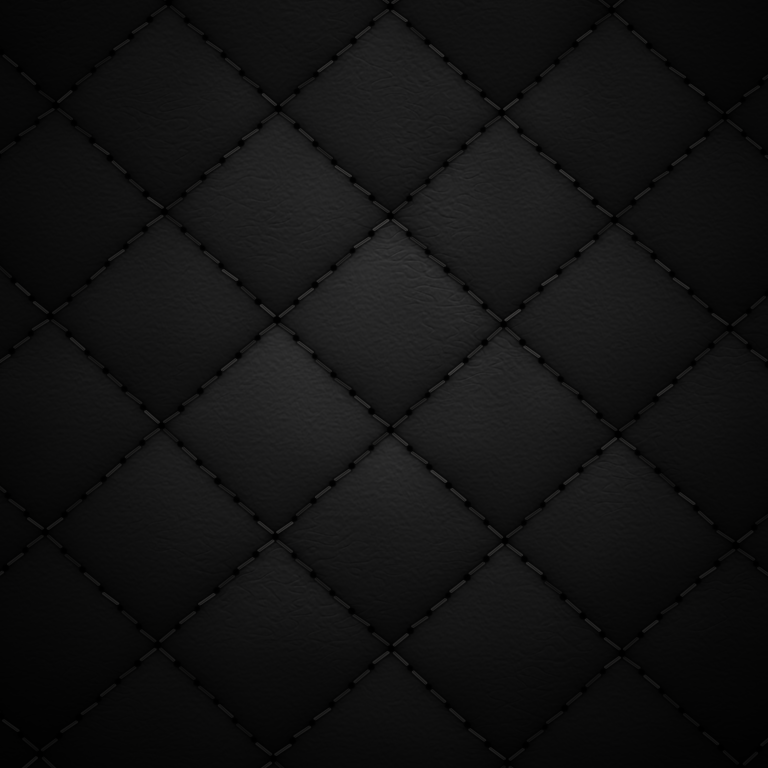
Give the GLSL for this texture, as a WebGL 1 fragment shader.

```glsl
precision highp float;
// Black quilted leather: a slightly tilted diamond lattice of padded cells,
// sewn with grey thread between punched holes. Seams are integer lines of two
// diagonal coordinates; gradient noise adds grain, creases and uneven tone.
uniform vec2 u_resolution;

#define PERIOD vec2(0.2974, 0.282)  // diamond width and height
#define ORIGIN vec2(0.508, 0.440)   // one seam crossing
#define TILT 0.018                  // rows drop towards the right
#define EDGE 0.205                  // diamond side length
#define STITCHES 6.0                // stitches per side
#define THREAD_RADIUS 0.0020
#define HOLE_RADIUS 0.0040
#define GRAIN 0.38                  // strength of the leather relief
#define LEATHER vec3(0.172, 0.172, 0.173)
#define THREAD vec3(0.265, 0.262, 0.258)

vec2 hash2(vec2 p) {
  vec3 q = fract(p.xyx * vec3(0.1031, 0.1030, 0.0973));
  q += dot(q, q.yzx + 33.33);
  return fract((q.xx + q.yz) * q.zy);
}

float corner(vec2 cell, vec2 offset) {
  return dot(hash2(cell) * 2.0 - 1.0, offset);
}

// Gradient noise, roughly -0.6 to 0.6
float noise(vec2 p) {
  vec2 i = floor(p), f = p - i;
  vec2 w = f * f * f * (f * (f * 6.0 - 15.0) + 10.0);
  vec2 e = vec2(1.0, 0.0);
  return mix(mix(corner(i, f), corner(i + e, f - e), w.x),
             mix(corner(i + e.yx, f - e.yx), corner(i + 1.0, f - 1.0), w.x), w.y);
}

// Height of the hide: fine pebbles cut by patches of flat creases
float hideHeight(vec2 p) {
  vec2 q = p + 0.006 * vec2(noise(p * 28.0), noise(p * 28.0 + 7.3));
  float pebbles = noise(q * vec2(135.0, 175.0)) + 0.5 * noise(q * 270.0);
  float crease = smoothstep(0.12, 0.0, abs(noise(q * vec2(34.0, 78.0))));
  float folds = smoothstep(-0.15, 0.35, noise(p * 6.0 + 3.1));
  return 0.7 * pebbles - 0.45 * crease * folds;
}

// Lays one family of seams over the colour.
// across, along: lattice coordinates; light: lamp falloff; px: pixel size
vec3 sew(vec3 color, float across, float along, float seed, float light, float px) {
  float pitch = EDGE / STITCHES;
  float seam = floor(across + 0.5);
  float d = (across - seam) * EDGE;
  float s = along * STITCHES;
  vec2 rnd = hash2(vec2(floor(s), seam * 7.0 + seed));
  float x = fract(s) - 0.5;

  // Puckered groove, deepest beside the holes
  float pull = 0.5 - 0.5 * cos(6.28318 * (x + 0.5));
  color *= 1.0 - mix(0.65, 0.4, pull) * exp(-abs(d) / mix(0.0050, 0.0032, pull));

  // Thread of two twisted strands, slanted a little within each stitch
  float offset = d - x * mix(0.0015, 0.0060, rnd.x) - (rnd.y - 0.5) * 0.0012;
  vec2 t = vec2(max(abs(x) - 0.31, 0.0) * pitch, offset);
  float body = length(t) - THREAD_RADIUS;
  float strand = 0.72 + 0.28 * smoothstep(0.0, 0.0012, abs(offset + x * 0.0018));
  float wear = mix(0.5, 1.0, hash2(rnd * 91.0 + seed).x);
  vec3 yarn = THREAD * strand * wear * mix(0.25, 1.0, light);
  float shadow = 1.0 - smoothstep(0.0, 0.0035, body);
  color *= 1.0 - 0.45 * shadow;
  color = mix(color, yarn, 1.0 - smoothstep(-px, px, body));

  // Punched holes where stitches meet
  float hole = length(vec2((0.5 - abs(x)) * pitch, d));
  float soft = max(px, 0.0016);
  float radius = HOLE_RADIUS * mix(0.85, 1.1, hash2(vec2(floor(s + 0.5), seam + seed)).y);
  return mix(color, color * 0.08, 1.0 - smoothstep(radius - soft, radius + soft, hole));
}

void main() {
  vec2 p = gl_FragCoord.xy / u_resolution;
  float px = 0.75 / min(u_resolution.x, u_resolution.y);

  // Diamond lattice, narrowing slightly towards the top
  vec2 c = p - ORIGIN;
  c.y += TILT * c.x;
  vec2 grid = c / PERIOD * vec2(1.0 / (1.0 - 0.055 * c.y), 1.0 + 0.042 * c.y);
  vec2 diag = vec2(grid.x + grid.y, grid.x - grid.y);
  diag += 0.012 * vec2(noise(p * 9.0), noise(p * 9.0 + 20.0));
  vec2 pad = floor(diag), f = diag - pad;

  // Soft lamp just above the middle, fading to black at the borders
  vec2 q = p - vec2(0.51, 0.57);
  float light = exp(-dot(q * q, vec2(4.9, q.y > 0.0 ? 3.4 : 4.4)));

  // Each pad is bright at its upper corner and shaded towards its lower sides
  float height = f.x - f.y;
  float shade = mix(0.66, 1.06, smoothstep(-0.9, 0.9, height));
  vec2 lower = vec2(f.x, 1.0 - f.y) * EDGE;
  vec2 upper = vec2(1.0 - f.x, f.y) * EDGE;
  vec2 under = 1.0 - 0.36 * exp(-lower / 0.020);
  vec2 rim = 1.0 - 0.25 * exp(-upper / 0.008);
  shade *= under.x * under.y * rim.x * rim.y;
  shade *= 1.0 + 0.12 * (hash2(pad).x - 0.5) + 0.16 * noise(p * 11.0);

  // Grain lit from above
  float relief = hideHeight(p) - hideHeight(p + vec2(0.0004, 0.0021));
  vec3 color = LEATHER * light * shade * (1.0 + GRAIN * relief);

  color = sew(color, diag.x, diag.y, 3.0, light, px);
  color = sew(color, diag.y, diag.x, 41.0, light, px);
  gl_FragColor = vec4(clamp(color, 0.0, 1.0), 1.0);
}
```
